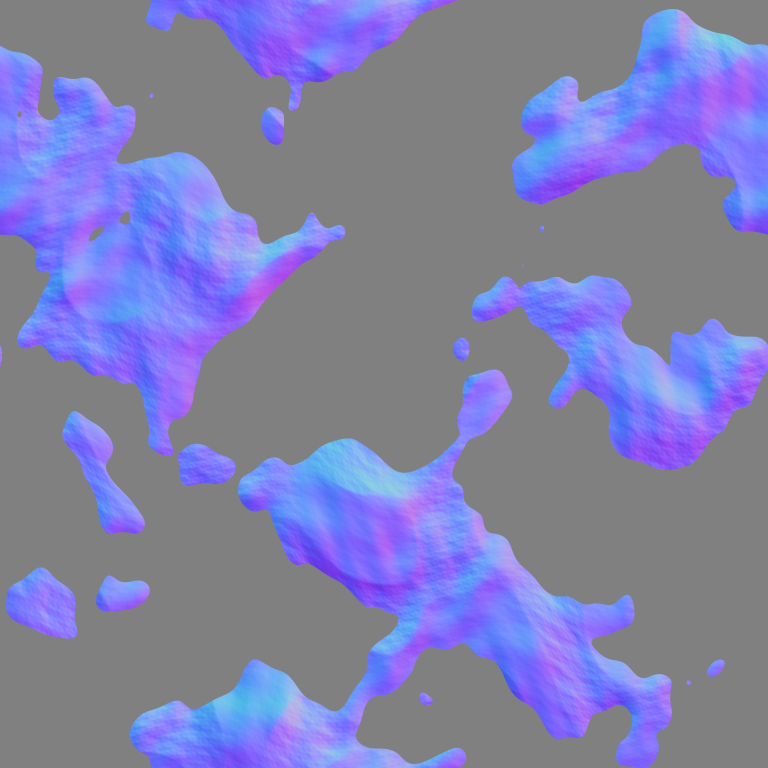
Reproduce this texture map procedurally as a WebGL 2 fragment shader.

```glsl
#version 300 es
precision highp float;

uniform vec2 u_resolution;
out vec4 fragColor;

#define BASE_FREQ 2.3
#define GAIN 0.47
#define LAND_OCTAVES 4
#define ALL_OCTAVES 7
#define WAVES 8
#define SEA_LEVEL 0.32
#define WARP 0.018
#define DETAIL 0.36
#define RIDGE_HEIGHT 0.3
#define RIDGE_SOFTNESS 0.1
#define RELIEF vec2(0.0086, 0.0096)
#define BACKGROUND vec3(0.5)

const float TAU = 6.28318;

float hash(float n) {
    return fract(sin(n * 12.9898) * 43758.5);
}

// Sum of random plane waves with unit variance: xy = gradient, z = height.
// Whole wave numbers keep the mean at zero; a small spread gives streaks.
vec3 waveOctave(vec2 p, float freq, float spread, float seed) {
    vec3 sum = vec3(0.0);
    for (int i = 0; i < WAVES; i++) {
        float id = seed * 17.3 + float(i) * 3.1;
        float slot = (float(i) + hash(id)) / float(WAVES) - 0.5;
        float angle = TAU * (0.125 + 0.5 * spread * slot);
        float radius = freq * mix(0.65, 1.35, hash(id + 0.7));
        vec2 k = TAU * round(radius * vec2(cos(angle), sin(angle)));
        float phase = dot(k, p) + TAU * hash(id + 1.9);
        sum += vec3(k * cos(phase), sin(phase));
    }
    return sum * sqrt(2.0 / float(WAVES));
}

// Folds a field into soft-edged crests, carrying its gradient along.
vec3 ridge(vec3 field) {
    float crest = sqrt(field.z * field.z + RIDGE_SOFTNESS * RIDGE_SOFTNESS);
    return -vec3(field.xy * field.z / crest, crest);
}

void main() {
    vec2 uv = gl_FragCoord.xy / min(u_resolution.x, u_resolution.y);
    float pixel = 1.0 / min(u_resolution.x, u_resolution.y);

    // Bend the domain so the waves do not line up.
    vec2 p = uv + WARP * sin(TAU * (uv.yx * vec2(2.0, 3.0) + uv * vec2(1.0, -1.0)));

    // Coarse octaves shape the patches, fine ones roughen their surface.
    vec3 land = vec3(0.0);
    vec3 detail = vec3(0.0);
    float freq = BASE_FREQ;
    float amp = 1.0;
    for (int o = 0; o < ALL_OCTAVES; o++) {
        bool coarse = o < LAND_OCTAVES;
        vec3 layer = amp * waveOctave(p, freq, coarse ? 1.0 : 0.6, float(o) + 4.0);
        if (coarse) land += layer;
        else detail += DETAIL * layer;
        freq *= 2.0;
        amp *= GAIN;
    }

    // Creases, with roughness that varies from place to place.
    vec3 folds = waveOctave(p, 6.0, 1.0, 23.0);
    float roughness = mix(0.5, 1.4, smoothstep(-1.2, 1.2, folds.z));
    vec2 slope = land.xy + RIDGE_HEIGHT * ridge(folds).xy + roughness * detail.xy;

    // Tangent-space normal packed into colour.
    vec3 normal = normalize(vec3(-slope * RELIEF, 1.0));
    vec3 surface = 0.5 + 0.5 * normal;

    // Patch outline, smoothed over about one pixel.
    float edge = (land.z - SEA_LEVEL) / max(length(land.xy), 2.0);
    float mask = smoothstep(-0.7 * pixel, 0.7 * pixel, edge);
    fragColor = vec4(mix(BACKGROUND, surface, mask), 1.0);
}
```
